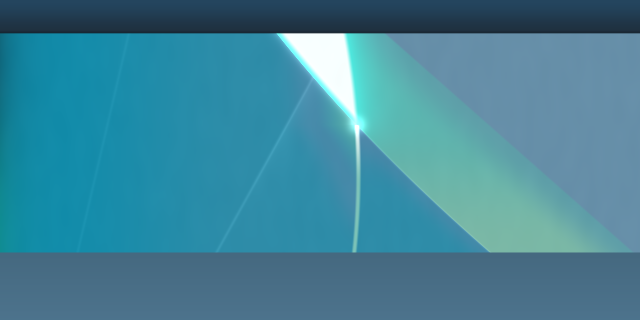
Give the GLSL for this background, as a Shadertoy shader.

```glsl
// Teal light ribbons crossing at a white flare, framed by dark and slate bars.

const vec3 TEAL   = vec3(0.07, 0.55, 0.67);
const vec3 BLUE   = vec3(0.18, 0.55, 0.66);
const vec3 MAUVE  = vec3(0.32, 0.53, 0.66);
const vec3 GREEN  = vec3(0.38, 0.77, 0.66);
const vec3 SAGE   = vec3(0.48, 0.72, 0.65);
const vec3 SLATE  = vec3(0.40, 0.56, 0.66);
const vec3 CYAN   = vec3(0.30, 0.93, 0.89);
const vec3 WHITE  = vec3(0.97, 1.00, 1.00);

const float BAR_TOP = 0.896;
const float BAR_BOTTOM = 0.211;
const vec2 CROSSING = vec2(1.115, 0.609);

vec2 hashGradient(vec2 cell) {
    vec2 h = vec2(dot(cell, vec2(127.1, 311.7)), dot(cell, vec2(269.5, 183.3)));
    return 2.0 * fract(sin(h) * 4375.85) - 1.0;
}

float gradientNoise(vec2 p) {
    vec2 i = floor(p), f = fract(p);
    vec2 u = f * f * f * (f * (f * 6.0 - 15.0) + 10.0);
    vec2 e = vec2(0.0, 1.0);
    float low = mix(dot(hashGradient(i), f),
                    dot(hashGradient(i + e.yx), f - e.yx), u.x);
    float high = mix(dot(hashGradient(i + e.xy), f - e.xy),
                     dot(hashGradient(i + 1.0), f - 1.0), u.x);
    return mix(low, high, u.y);
}

// Horizontal position of a parabola through the crossing
float parabolaX(float y, float slope, float bend) {
    float drop = CROSSING.y - y;
    return CROSSING.x + drop * (slope + bend * drop);
}

float edgeMask(float d, float soft) {
    return smoothstep(-soft, soft, d);
}

float bell(float d, float width) {
    return exp(-d * d / (width * width));
}

// Signed distance to the infinite line through a and b
float lineSide(vec2 p, vec2 a, vec2 b) {
    vec2 t = normalize(b - a);
    return dot(p - a, vec2(-t.y, t.x));
}

// Left field: teal to blue, with a mauve rim around the green glow
vec3 leftField(vec2 p, float inset) {
    vec3 color = mix(TEAL, BLUE, smoothstep(0.15, 0.8, p.x));
    vec3 shade = mix(vec3(0.06, 0.55, 0.56), vec3(0.06, 0.39, 0.47),
                     smoothstep(0.25, 0.85, p.y));
    color = mix(color, shade, 0.9 * exp(-p.x / 0.06));

    float reach = 0.13 + 0.16 * smoothstep(0.62, 0.21, p.y);
    color = mix(color, MAUVE, 0.65 * bell(inset - reach, 0.07));
    vec3 glow = mix(GREEN, vec3(0.34, 0.67, 0.66), smoothstep(0.25, 0.6, p.y));
    return mix(color, glow, smoothstep(reach, 0.01, inset));
}

// Faint creases over the left field
vec3 addCreases(vec3 color, vec2 p, float soft) {
    float crease = lineSide(p, vec2(0.979, 0.76), vec2(0.677, 0.211));
    float fade = smoothstep(0.25, 0.6, p.y) * smoothstep(0.78, 0.72, p.y);
    color += 0.04 * fade * exp(-max(crease, 0.0) / 0.04) * edgeMask(crease, soft);
    color += 0.05 * bell(crease, 1.5 * soft) * smoothstep(0.78, 0.75, p.y);
    float fold = lineSide(p, vec2(0.378, 0.79), vec2(0.247, 0.23));
    return color + 0.025 * bell(fold, 1.5 * soft);
}

// Broad diagonal ribbon, cyan beside the flare and sage below
vec3 ribbon(vec2 p, float fromCurve, float fromRight) {
    vec3 color = mix(SAGE, vec3(0.36, 0.70, 0.68), smoothstep(0.22, 0.65, p.y));
    color = mix(color, vec3(0.37, 0.62, 0.66), smoothstep(-0.2, 0.0, fromRight));
    float height = smoothstep(0.48, 0.68, p.y);
    return mix(color, CYAN, height * exp(-max(fromCurve, 0.0) / 0.065));
}

vec3 lightScene(vec2 p, float soft) {
    float fromEdge = p.x - parabolaX(p.y, 0.944, 0.254);
    float fromCurve = p.x - parabolaX(p.y, 0.0665, -0.2176);
    float fromRight = p.x - (1.203 + (BAR_TOP - p.y) * 1.133);
    float above = edgeMask(p.y - CROSSING.y, soft);

    vec3 color = leftField(p, max(-min(fromEdge, fromCurve), 0.0) + max(0.0, min(fromEdge, fromCurve)));
    color = addCreases(color, p, soft);

    // Blue triangle below the crossing
    vec3 triangle = mix(BLUE, MAUVE, 0.8 * bell(length(p - CROSSING), 0.12));
    triangle = mix(triangle, MAUVE, 0.6 * bell(fromEdge, 0.06));
    color = mix(color, triangle, edgeMask(fromCurve, soft) * (1.0 - above));

    // Ribbon, then the plain slate beyond it
    vec3 band = mix(ribbon(p, fromCurve, fromRight), SLATE, edgeMask(fromRight, 2.0 * soft));
    color = mix(color, band, edgeMask(fromEdge, soft));
    color += 0.06 * bell(fromEdge, 1.5 * soft) * (1.0 - above);

    // White flare with a cyan rim
    vec3 flare = mix(CYAN, WHITE, smoothstep(0.0, 0.028, fromEdge));
    float wedge = edgeMask(fromEdge, soft) * edgeMask(-fromCurve, 0.009);
    color = mix(color, flare, wedge * above);
    color += 0.18 * above * exp(-abs(fromEdge) / 0.012) * edgeMask(-fromCurve, soft);

    // Pale thread continuing the curve downward
    float thread = edgeMask(0.006 - abs(fromCurve), 1.5 * soft) * (1.0 - above);
    vec3 threadColor = mix(vec3(0.52, 0.79, 0.73), WHITE, smoothstep(0.42, 0.61, p.y));
    color = mix(color, threadColor, 0.9 * thread);
    color += vec3(0.3, 0.4, 0.4) * bell(length(p - CROSSING), 0.025);

    return color + 0.012 * gradientNoise(p * vec2(22.0, 9.0));
}

void mainImage(out vec4 fragColor, in vec2 fragCoord) {
    vec2 p = fragCoord / iResolution.y;
    p.x *= 2.0 * iResolution.y / iResolution.x;
    float soft = 1.0 / iResolution.y;

    vec3 color = lightScene(p, soft);
    vec3 lower = mix(vec3(0.30, 0.45, 0.55), vec3(0.27, 0.41, 0.50), p.y / BAR_BOTTOM);
    vec3 upper = mix(vec3(0.12, 0.19, 0.25), vec3(0.14, 0.27, 0.37),
                     smoothstep(BAR_TOP, 1.0, p.y));
    upper *= 1.0 - 0.3 * bell(p.y - BAR_TOP, 0.006);
    color = mix(color, lower, edgeMask(BAR_BOTTOM - p.y, soft));
    color = mix(color, upper, edgeMask(p.y - BAR_TOP, soft));
    fragColor = vec4(clamp(color, 0.0, 1.0), 1.0);
}
```
